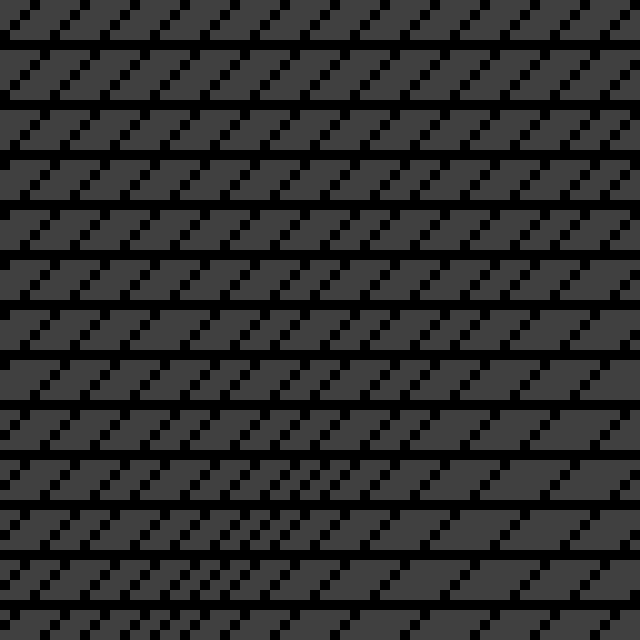
A WebGL 2 fragment shader for this pattern:

```glsl
#version 300 es
precision highp float;
// Draws a 64 by 64 mosaic of slanted grey bricks with stepped black joints.

uniform vec2 u_resolution;
out vec4 fragColor;

// Counts bricks along a course; diagonal is column plus row, both in cells.
float brickIndex(float diagonal, float course) {
  // Upper courses lean back a little further, settling in steps.
  float lean = max(5.4 - course, 2.7);
  lean -= 1.3 * step(108.0, course * 10.0 + min(diagonal, 50.0));
  lean -= 1.3 * step(7.5, course);

  // Bricks narrow toward the middle diagonal and widen beyond it.
  float wave = 0.15 + 4.2 * cos(0.073 * max(diagonal - 83.0, 0.0));
  float shift = mix(lean, wave, smoothstep(50.0, 86.0, diagonal));

  // The lower courses squeeze in one extra brick.
  shift += 5.0 * step(8.5, course) * smoothstep(72.5, 87.0, diagonal);
  return floor((diagonal + shift - 8.0) / 5.0);
}

// Returns 1 on a joint and 0 on a brick, for uv from 0 to 1.
float jointMask(vec2 uv) {
  vec2 cell = floor(uv * 64.0);
  float row = 63.0 - cell.y;

  // Courses are five cells high, except the second, which has six.
  float courseRow = row - step(6.5, row);
  float course = floor(courseRow / 5.0);
  float bedJoint = step(3.5, courseRow - course * 5.0);

  // A slanted joint lies wherever the brick count goes up.
  float diagonal = cell.x + row;
  float rise = brickIndex(diagonal, course) - brickIndex(diagonal - 1.0, course);
  return max(bedJoint, step(0.5, rise));
}

void main() {
  // Average four samples to smooth the cell edges.
  float joint = 0.0;
  for (int i = 0; i < 4; i++) {
    vec2 offset = vec2(i % 2, i / 2) * 0.5 - 0.25;
    joint += 0.25 * jointMask((gl_FragCoord.xy + offset) / u_resolution);
  }
  vec3 brickGrey = vec3(0.25);
  vec3 jointBlack = vec3(0.0);
  fragColor = vec4(mix(brickGrey, jointBlack, joint), 1.0);
}
```
